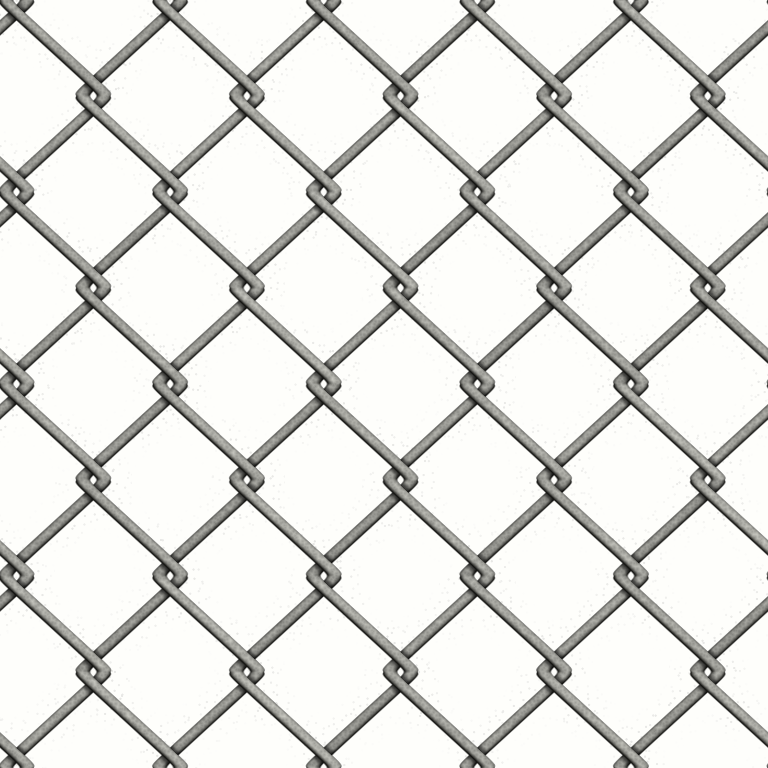
A Shadertoy shader for this pattern:

```glsl
// Chain-link fence on white: vertical zigzag wires, five columns by four rows of knots.
// Each wire is a rounded triangle wave shaded as a tube; neighbouring wires hook at
// the bends, and the falling legs pass in front of the rising ones.

const float TAU = 6.2831853;
const vec2 REPEAT = vec2(0.2, 0.25);      // mesh period in canvas units
const float KNOT_X = 0.0215;              // first column of knots
const float AMPLITUDE = 0.0685;           // half width of a zigzag before rounding
const float BEND = 0.997;                 // 1.0 gives sharp bends
const float RADIUS = 0.0073;              // wire radius

const vec3 PAPER = vec3(0.995, 0.995, 0.985);
const vec3 STEEL_DARK = vec3(0.075, 0.075, 0.065);
const vec3 STEEL_LIGHT = vec3(0.68, 0.68, 0.655);

struct Wire {
    float dist;    // distance from the centre line
    float depth;   // positive on the front legs
    vec3 color;
};

vec2 hash2(vec2 p) {
    vec3 q = fract(p.xyx * vec3(0.1031, 0.1030, 0.0973));
    q += dot(q, q.yzx + 33.33);
    return fract((q.xx + q.yz) * q.zy);
}

// Cellular noise: distance to the nearest scattered point
float cellular(vec2 p) {
    vec2 cell = floor(p);
    float nearest = 2.0;
    for (int y = -1; y <= 1; y++) {
        for (int x = -1; x <= 1; x++) {
            vec2 c = cell + vec2(x, y);
            nearest = min(nearest, length(c + hash2(c) - p));
        }
    }
    return nearest;
}

// Tube shading across the wire, lit from above
vec3 steel(float across, vec2 normal, float tone) {
    float s = clamp(across, -1.0, 1.0);
    float light = 0.88 * sqrt(1.0 - s * s) + s * dot(normal, vec2(0.08, 0.36));
    return mix(STEEL_DARK, STEEL_LIGHT * tone, smoothstep(0.12, 1.0, light));
}

Wire zigzagWire(vec2 p, float index, float grain) {
    float spacing = 0.5 * REPEAT.x;
    float freq = TAU / REPEAT.y;
    float x = p.x - KNOT_X - spacing * (index + 0.5);
    float t = freq * (p.y - 0.5 * REPEAT.y * index);

    // Rounded triangle wave and its slope
    float scale = AMPLITUDE * 4.0 / TAU;
    float c = BEND * cos(t);
    float center = -scale * asin(c);
    float slope = scale * freq * BEND * sin(t) / sqrt(1.0 - c * c);

    // Inside a bend the straight legs set the width
    float offset = x - center;
    float legSlope = scale * freq;
    float steepness = offset * center > 0.0 ? slope : legSlope;
    float across = offset / sqrt(1.0 + steepness * steepness);

    // Each leg varies a little in tone
    float leg = floor(2.0 * t / TAU);
    float depth = -slope / legSlope;
    float variation = 0.08 * (hash2(vec2(index, leg) + 40.0).x - 0.5) * abs(depth);
    float tone = 0.97 + 0.04 * depth + variation + grain;

    vec2 normal = normalize(vec2(1.0, -slope));
    return Wire(abs(across), depth, steel(across / RADIUS, normal, tone));
}

float coverage(float dist, float soft) {
    return 1.0 - smoothstep(RADIUS - soft, RADIUS + soft, dist);
}

// Faint dust, mostly close to the wires
float dust(vec2 p, float dist) {
    float speck = 1.0 - smoothstep(0.08, 0.2, cellular(p * 95.0));
    float patches = 0.5 + 0.5 * sin(p.x * 61.0 + 2.0 * sin(p.y * 47.0));
    return speck * patches * (1.0 - smoothstep(0.012, 0.04, dist));
}

void mainImage(out vec4 fragColor, in vec2 fragCoord) {
    vec2 p = fragCoord / iResolution.xy;
    float soft = max(0.0012, 0.8 / min(iResolution.x, iResolution.y));

    // Mottled metal
    float grain = 0.22 * (cellular(p * 210.0) - 0.45);
    grain += 0.025 * sin(p.x * 190.0 + 3.0 * sin(p.y * 130.0));

    // The two wires whose zigzags can reach this point
    float u = (p.x - KNOT_X) / (0.5 * REPEAT.x);
    float index = floor(u);
    float side = fract(u) < 0.5 ? -1.0 : 1.0;
    Wire front = zigzagWire(p, index, grain);
    Wire back = zigzagWire(p, index + side, grain);
    if (back.depth > front.depth) {
        Wire swapped = front;
        front = back;
        back = swapped;
    }

    // Paper, back wire with contact shadow, front wire
    vec3 color = PAPER - 0.09 * dust(p, min(front.dist, back.dist));
    float shadow = mix(0.4, 1.0, smoothstep(RADIUS, RADIUS * 2.1, front.dist));
    color = mix(color, back.color * shadow, coverage(back.dist, soft));
    color = mix(color, front.color, coverage(front.dist, soft));
    fragColor = vec4(color, 1.0);
}
```
